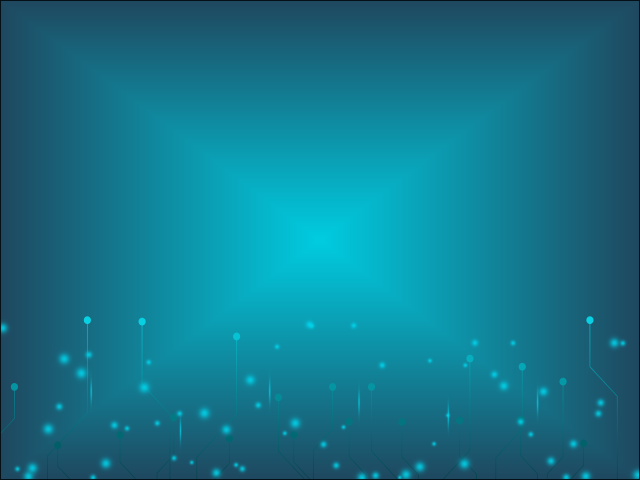
This background is drawn by a Shadertoy shader. Its source:

```glsl
float hash(float n) {
    return fract(sin(n * 127.1) * 43758.5453);
}

float segment(vec2 p, vec2 a, vec2 b) {
    vec2 pa = p - a, ba = b - a;
    return length(pa - ba * clamp(dot(pa, ba) / dot(ba, ba), 0.0, 1.0));
}

float coverage(float distance, float pixel) {
    return clamp(0.5 - distance / pixel, 0.0, 1.0);
}

// Circuit paint brightens with height
vec3 circuitColor(float height) {
    return mix(vec3(0.0, 0.25, 0.28), vec3(0.03, 0.82, 0.89), clamp(height / 0.333, 0.0, 1.0));
}

// shape: node x, node height, bend height, x after the slanted part
void drawTrace(inout vec3 color, vec2 p, vec4 shape, float pixel) {
    vec2 bend = shape.xz;
    vec2 foot = vec2(shape.w, shape.z - 1.08 * abs(shape.w - shape.x));
    float wire = segment(p, shape.xy, bend);
    wire = min(wire, segment(p, bend, foot));
    wire = min(wire, segment(p, foot, vec2(foot.x, -0.1)));
    color = mix(color, circuitColor(p.y), 0.8 * coverage(wire - 0.0008, pixel));
    float node = length((p - shape.xy) * vec2(1.08, 1.0)) - 0.008;
    color = mix(color, circuitColor(shape.y), coverage(node, pixel));
}

void mainImage(out vec4 fragColor, in vec2 fragCoord) {
    vec2 uv = fragCoord / iResolution.xy;
    vec2 p = uv * vec2(4.0 / 3.0, 1.0);
    float pixel = 1.0 / iResolution.y;
    vec3 glowColor = vec3(0.0, 0.84, 0.93);

    // Rectangular gradient
    vec2 fromCenter = abs(uv - 0.5) * 2.0;
    float ring = max(fromCenter.x, fromCenter.y);
    vec3 color = mix(vec3(0.0, 0.80, 0.88), vec3(0.12, 0.28, 0.37), ring);

    // Tall traces
    vec4 tallTraces[11] = vec4[11](
        vec4(0.030, 0.194, 0.128, -0.01), vec4(0.182, 0.333, 0.140, 0.099),
        vec4(0.296, 0.330, 0.200, 0.354), vec4(0.493, 0.299, 0.137, 0.410),
        vec4(0.580, 0.172, 0.060, 0.634), vec4(0.693, 0.194, 0.106, 0.653),
        vec4(0.774, 0.194, 0.060, 0.828), vec4(0.979, 0.253, 0.062, 0.924),
        vec4(1.088, 0.236, 0.106, 1.033), vec4(1.173, 0.205, 0.048, 1.140),
        vec4(1.229, 0.333, 0.236, 1.286));
    for (int i = 0; i < 11; i++) drawTrace(color, p, tallTraces[i], pixel);

    // Short dark traces
    for (int i = 0; i < 10; i++) {
        float id = float(i);
        float x = 0.13 + 0.12 * id + 0.03 * (hash(id + 3.0) - 0.5);
        float top = mix(0.06, 0.15, hash(id + 21.0));
        float side = hash(id + 40.0) < 0.5 ? -1.0 : 1.0;
        drawTrace(color, p, vec4(x, top, 0.4 * top, x + 0.035 * side), pixel);
    }

    // Thin vertical streaks of light
    for (int i = 0; i < 6; i++) {
        float id = float(i);
        vec2 center = vec2(0.19 + 0.186 * id, mix(0.09, 0.19, hash(id + 60.0)));
        vec2 offset = (p - center) / vec2(0.0018, 0.022);
        color = mix(color, glowColor, 0.7 * exp(-dot(offset, offset)));
    }

    // Scattered glowing dots, denser toward the bottom
    for (int i = 0; i < 62; i++) {
        float id = float(i);
        float x = (id + hash(id + 80.0)) / 62.0 * 4.0 / 3.0;
        float y = 0.005 + 0.32 * pow(hash(id + 150.0), 1.7);
        float radius = mix(0.0035, 0.0105, hash(id + 230.0));
        vec2 offset = (p - vec2(x, y)) / radius;
        color = mix(color, glowColor, 0.85 * exp(-dot(offset, offset)));
    }

    // Dark hairline frame
    vec2 toEdge = min(p, vec2(4.0 / 3.0, 1.0) - p);
    float frame = coverage(min(toEdge.x, toEdge.y) - 0.0018, pixel);
    color = mix(color, vec3(0.0, 0.03, 0.04), frame);

    fragColor = vec4(color, 1.0);
}
```
